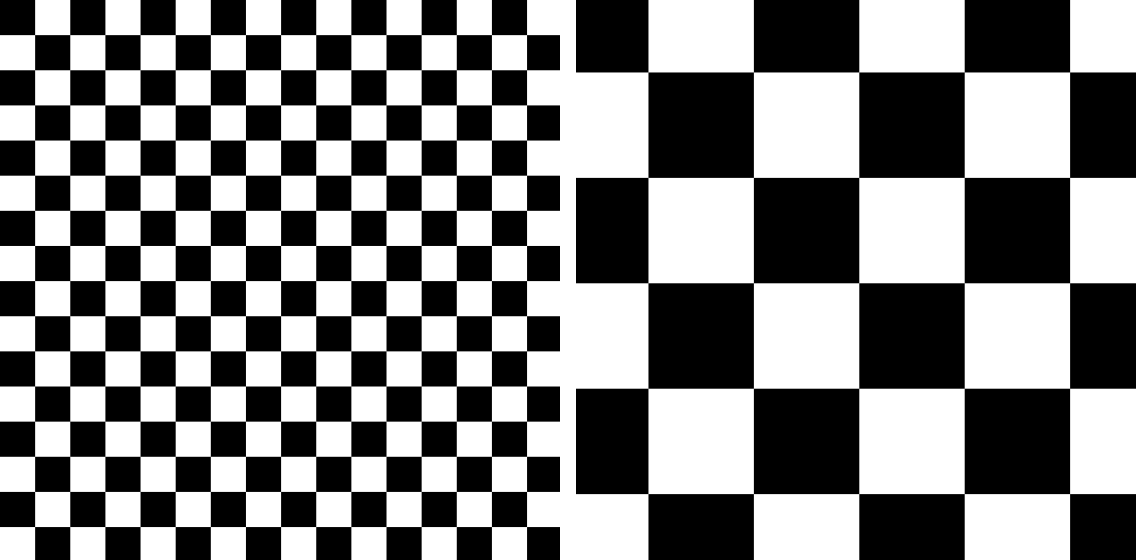
Left: the whole. Right: its middle third, enlarged.
Give the GLSL for this pattern, as a three.js fragment shader.

```glsl
varying vec2 vUv;

// Square wave per axis: +1 in even cells, -1 in odd ones, ramping over one pixel
vec2 alternate(vec2 grid) {
  vec2 edgeDistance = 0.5 - abs(mod(grid + 0.5, 2.0) - 1.0);
  return clamp(2.0 * edgeDistance / fwidth(grid), -1.0, 1.0);
}

void main() {
  // Cells are counted from the upper left; the last column and row are cut short
  vec2 grid = vec2(vUv.x, 1.0 - vUv.y) * 15.9375;

  // Cells of equal parity are black, the others white
  vec2 parity = alternate(grid);
  float white = 0.5 - 0.5 * parity.x * parity.y;

  gl_FragColor = vec4(vec3(white), 1.0);
}
```
